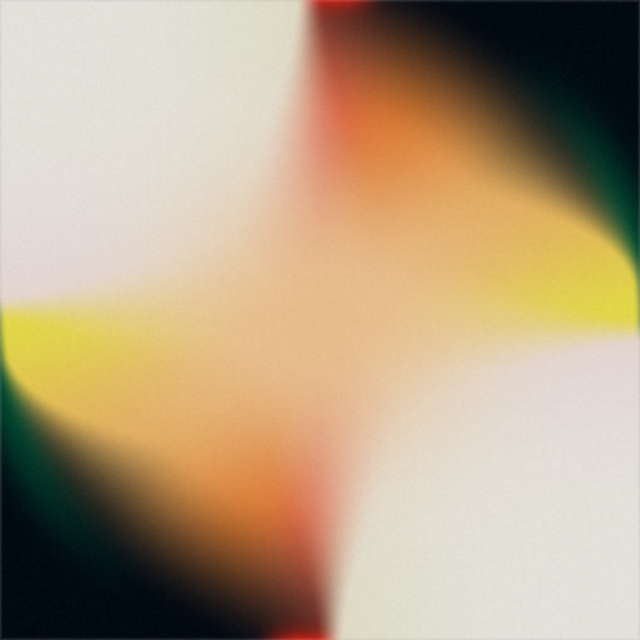
Reproduce this background procedurally as a Shadertoy shader.

```glsl
float hash(vec2 p) {
    return fract(sin(dot(p, vec2(127.1, 311.7))) * 43758.5453);
}

// Warm sweep from the red edge (0) round to the yellow edge (1)
vec3 warmSweep(float s) {
    vec3 c = mix(vec3(0.85, 0.39, 0.28), vec3(0.86, 0.48, 0.20), smoothstep(0.0, 0.3, s));
    c = mix(c, vec3(0.88, 0.68, 0.37), smoothstep(0.25, 0.65, s));
    return mix(c, vec3(0.88, 0.84, 0.28), smoothstep(0.6, 1.0, s));
}

// Off-white field, cool far out and warm near the centre
vec3 paleField(vec2 p, vec3 peach) {
    vec2 a = abs(p);
    vec3 c = mix(vec3(0.89, 0.88, 0.85), vec3(0.89, 0.85, 0.85),
                 smoothstep(0.1, 0.4, a.x) * smoothstep(0.3, 0.05, a.y));
    c = mix(c, vec3(0.87, 0.87, 0.80),
            smoothstep(0.2, 0.5, a.y) * smoothstep(0.3, 0.08, a.x));
    float warmth = exp(-dot(p, p) / 0.045);
    warmth += 0.3 * exp(-min(a.x, a.y) / 0.05) * (1.0 - warmth);
    return mix(c, peach, warmth);
}

// Coloured quadrant; q runs from the centre to the outer corner
vec3 wedgeColour(vec2 q, float lower, vec3 peach) {
    vec2 k = max(q, 0.0);
    float s = k.x / (k.x + k.y + 0.0001);
    float r = length(q);
    vec3 c = mix(peach, warmSweep(s), smoothstep(0.04, mix(0.32, 0.50, s), r));

    // Dark outer corner, soft by the red edge and crisp by the yellow
    float rd = r + 0.025 * lower * (1.0 - s);
    float inner = mix(0.30, 0.49, smoothstep(0.5, 0.9, s));
    float outer = 0.515 + 0.15 * exp(-6.0 * s);
    c = mix(c, vec3(0.005, 0.035, 0.07), smoothstep(inner, outer, rd));

    // Green rim and red lip
    float rim = exp(-pow((r - 0.50) / 0.04, 2.0)) * smoothstep(0.35, 0.85, s);
    c += vec3(0.0, 0.25, 0.12) * rim * smoothstep(inner, outer, rd);
    float lip = exp((q.y - 0.5) / 0.016) * smoothstep(0.11, 0.03, q.x);
    return mix(c, vec3(0.82, 0.13, 0.08), clamp(lip, 0.0, 1.0));
}

void mainImage(out vec4 fragColor, in vec2 fragCoord) {
    vec2 uv = fragCoord / iResolution.xy;
    vec2 p = uv - 0.5;
    vec3 peach = vec3(0.905, 0.735, 0.545);

    // Half-turn symmetry folds both wedges together
    float lower = step(p.x + p.y, 0.0);
    vec2 q = p * (1.0 - 2.0 * lower);

    // Wedge edges sharpen toward the border
    float blur = mix(0.16, 0.022, smoothstep(0.0, 0.52, max(abs(p.x), abs(p.y))));
    vec2 edge = smoothstep(vec2(-blur), vec2(blur), q + 0.016);
    vec3 col = mix(paleField(p, peach), wedgeColour(q, lower, peach), edge.x * edge.y);

    // Faint border and grain
    float border = 0.5 - max(abs(p.x), abs(p.y));
    col = mix(col, vec3(0.65, 0.67, 0.68), 0.2 * smoothstep(0.005, 0.0, border));
    col += (hash(floor(uv * 256.0)) - 0.5) * 0.014;
    fragColor = vec4(clamp(col, 0.0, 1.0), 1.0);
}
```
